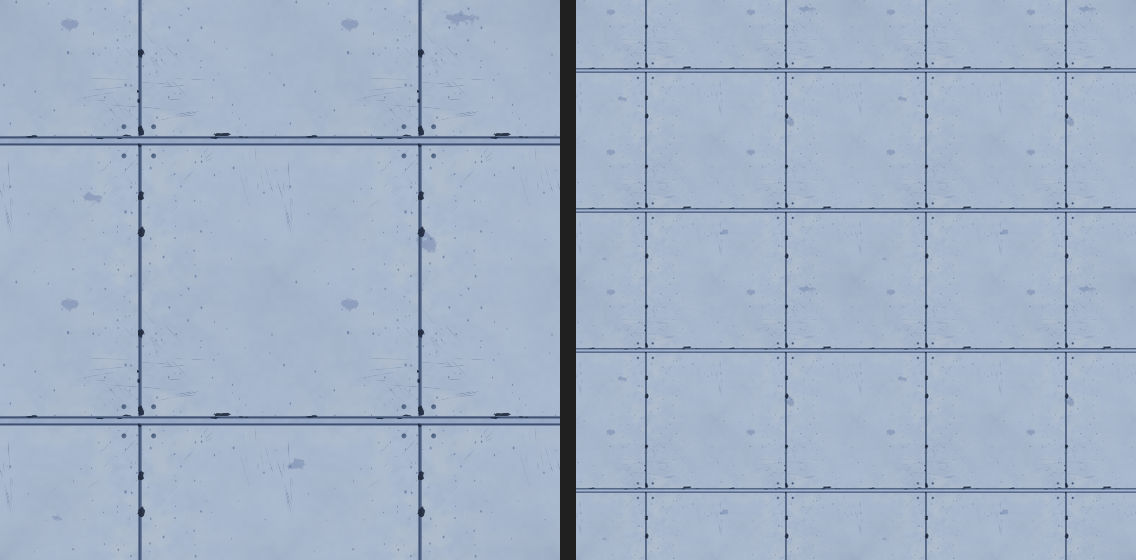
Left: one tile. Right: repeated 2 by 2.
Give the GLSL for this texture, as a WebGL 2 fragment shader.

```glsl
#version 300 es
precision highp float;
// Painted metal panels, two across and two down, parted by a single upright
// groove and a double level groove with four rivets at each crossing.
// Scratches, flecks and chips are hashed and gather around the grooves.
uniform vec2 u_resolution;
out vec4 fragColor;

const vec2 PANELS = vec2(2.0);
const vec3 PAINT = vec3(0.645, 0.707, 0.793);
const vec3 PALE = vec3(0.695, 0.743, 0.803);
const vec3 STAIN = vec3(0.46, 0.53, 0.68);
const vec3 SCRATCH = vec3(0.37, 0.45, 0.60);
const vec3 BEVEL = vec3(0.39, 0.47, 0.60);
const vec3 GROOVE = vec3(0.25, 0.315, 0.43);
const vec3 STRIP = vec3(0.59, 0.66, 0.77);
const vec3 CHIP = vec3(0.12, 0.16, 0.24);

float hash(vec2 p) {
  vec3 h = fract(p.xyx * 0.1031);
  h += dot(h, h.yzx + 33.33);
  return fract((h.x + h.y) * h.z);
}

vec2 hash2(vec2 p) {
  return vec2(hash(p), hash(p + vec2(57.3, 19.7)));
}

// Value noise over the unit square; wraps for whole frequencies
float noise(vec2 q, vec2 freq) {
  vec2 g = q * freq, i = floor(g), f = fract(g);
  f = f * f * (3.0 - 2.0 * f);
  vec2 a = mod(i, freq), b = mod(i + 1.0, freq);
  return mix(mix(hash(a), hash(vec2(b.x, a.y)), f.x),
             mix(hash(vec2(a.x, b.y)), hash(b), f.x), f.y);
}

float fbm(vec2 q, float freq) {
  float sum = 0.0, gain = 0.5;
  for (int i = 0; i < 4; i++) {
    sum += gain * noise(q, vec2(freq));
    freq *= 2.0;
    gain *= 0.5;
  }
  return sum / 0.9375;
}

// Shortest offset on the wrapping unit square
vec2 wrap(vec2 d) { return fract(d + 0.5) - 0.5; }

float cover(float dist, float soft) { return 1.0 - smoothstep(-soft, soft, dist); }

float blotch(vec2 d, vec2 size, float grain) {
  return 1.0 - smoothstep(0.5, 0.9, length(d / size) + (grain - 0.5) * 1.8);
}

// Tapered lines fanned about one angle and scattered around a centre
float scratches(vec2 q, float seed, vec2 centre, vec2 spread, float angle, float fan, float soft) {
  float sum = 0.0;
  for (int i = 0; i < 14; i++) {
    vec2 r = hash2(vec2(float(i), seed)), s = hash2(vec2(float(i) + 31.0, seed));
    float a = angle + (s.x - 0.5) * fan, len = mix(0.025, 0.17, s.y * s.y);
    vec2 d = wrap(q - centre - (r * 2.0 - 1.0) * spread), dir = vec2(cos(a), sin(a));
    float line = cover(abs(dot(d, vec2(-dir.y, dir.x))) - 0.0008, soft);
    sum = max(sum, line * (1.0 - smoothstep(0.4, 1.0, abs(dot(d, dir)) / len)) * mix(0.25, 1.0, r.x));
  }
  return sum;
}

// Small hashed flecks, one candidate in each grid square
float flecks(vec2 q, float freq, float chance, float soft) {
  vec2 id = floor(q * freq), r = hash2(id + 11.0);
  vec2 d = (fract(q * freq) - mix(vec2(0.25), vec2(0.75), r)) / freq;
  float radius = mix(0.001, 0.0045, r.x * r.y);
  return step(hash(id + 83.0), chance) * cover(length(d * vec2(1.0, 0.7)) - radius, soft);
}

// Ragged chips strewn along a groove through the panel centre
float chips(vec2 d, float seed, vec2 along, vec2 size, float grain) {
  float sum = 0.0;
  for (int i = 0; i < 7; i++) {
    vec2 r = hash2(vec2(float(i) * 3.0, seed));
    vec2 at = along * (r.x - 0.5) + along.yx * (r.y - 0.5) * 0.018;
    sum = max(sum, blotch(wrap(d - at), size * mix(0.4, 1.3, r.y), grain));
  }
  return sum;
}

void main() {
  vec2 p = gl_FragCoord.xy / u_resolution;
  vec2 q = fract(p * PANELS), d = q - 0.5;
  float soft = max(1.2 / min(u_resolution.x, u_resolution.y), 0.0016);
  float grain = fbm(q, 48.0), cloud = fbm(q, 5.0);
  float wear = exp(-abs(d.x) * 7.0) + 0.4 * exp(-abs(d.y) * 12.0);

  // Mottled paint, paler where it is rubbed
  vec3 col = PAINT + (cloud - 0.5) * 0.035 + (fbm(p, 3.0) - 0.5) * 0.02;
  col += (grain - 0.5) * (0.015 + 0.03 * wear);
  col = mix(col, PALE, smoothstep(0.45, 0.75, fbm(q, 14.0)) * min(wear + 0.1, 0.7));

  // Stains: one in every panel, others that differ from panel to panel
  float stain = blotch(wrap(d - vec2(-0.25, 0.41)), vec2(0.045, 0.025), grain);
  for (int i = 0; i < 5; i++) {
    vec2 r = hash2(vec2(float(i), 140.0));
    stain = max(stain, blotch(wrap(p - r), vec2(0.022, 0.014) * (0.5 + r.yx), grain));
  }
  col = mix(col, STAIN, stain * 0.5);

  // Scratches: pale scuffs, level ones above, slanted and steep ones below
  float broken = smoothstep(0.2, 0.65, noise(q, vec2(36.0)));
  float scuff = scratches(d, 5.0, vec2(0.05, -0.15), vec2(0.16, 0.2), 1.25, 1.0, soft);
  float cut = scratches(d, 12.0, vec2(-0.1, 0.18), vec2(0.34, 0.14), 0.08, 0.4, soft);
  cut = max(cut, scratches(d, 23.0, vec2(0.0, -0.15), vec2(0.26, 0.12), 0.75, 0.7, soft));
  cut = max(cut, scratches(d, 37.0, vec2(0.46, -0.16), vec2(0.1, 0.1), 1.75, 0.3, soft));
  cut = max(cut, 0.7 * scratches(d, 41.0, vec2(-0.04, 0.2), vec2(0.16, 0.16), -0.85, 0.5, soft));
  col = mix(col, PALE + 0.03, scuff * 0.6);
  col = mix(col, SCRATCH, cut * broken * 0.65);
  col = mix(col, SCRATCH, flecks(q, 44.0, 0.02 + 0.2 * wear, soft) * 0.7);

  // Rivets, shaded from the upper left
  vec2 rivet = abs(d + vec2(0.004, 0.005)) - vec2(0.053, 0.052);
  float light = dot(rivet * sign(d), vec2(0.7, -0.7)) / 0.0095;
  col = mix(col, PALE, cover(length(rivet) - 0.0115, soft) * smoothstep(0.0, 1.0, light) * 0.6);
  col = mix(col, mix(GROOVE, BEVEL, 0.65 + 0.5 * light), cover(length(rivet) - 0.0088, soft));

  // Upright groove, then the level strip between its two grooves
  col = mix(col, BEVEL, cover(abs(d.x) - 0.0066, soft));
  col = mix(col, GROOVE, cover(abs(d.x + 0.001) - 0.0028, soft));
  float level = abs(d.y + 0.0033);
  col = mix(col, STRIP + (grain - 0.5) * 0.04, cover(level - 0.0123, soft));
  col = mix(col, BEVEL, cover(abs(level - 0.0123) - 0.0046, soft));
  col = mix(col, GROOVE, cover(abs(level - 0.0128) - 0.0022, soft));

  // Bare chips along both grooves
  float bare = chips(d, 61.0, vec2(0.0, 0.9), vec2(0.011, 0.017), grain);
  bare = max(bare, chips(d - vec2(0.0, 0.012), 74.0, vec2(0.95, 0.0), vec2(0.03, 0.006), grain));
  col = mix(col, CHIP, bare * 0.9);

  fragColor = vec4(clamp(col, 0.0, 1.0), 1.0);
}
```
